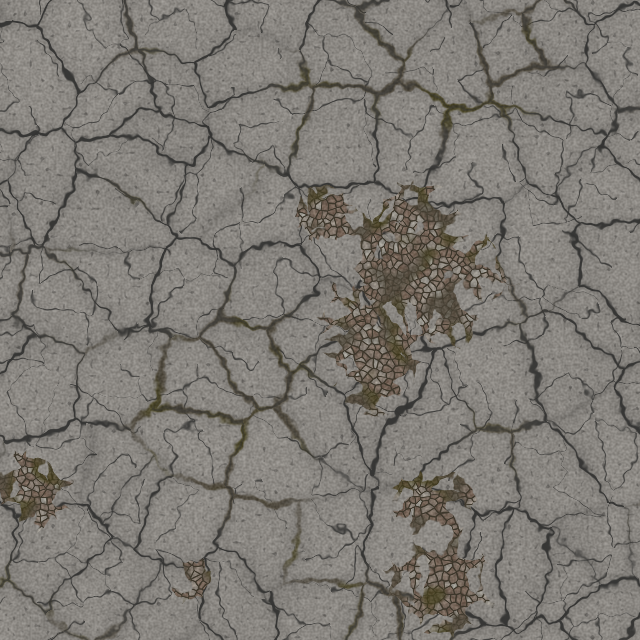
Reproduce this texture procedurally as a Shadertoy shader.

```glsl
// Weathered grey asphalt with jagged cracks, mossy seams and patches of broken rubble.

// Colours
const vec3 ASPHALT     = vec3(0.553, 0.540, 0.520);
const vec3 CRACK_DARK  = vec3(0.200, 0.200, 0.195);
const vec3 SEAM_BROWN  = vec3(0.300, 0.275, 0.225);
const vec3 MOSS        = vec3(0.270, 0.250, 0.120);
const vec3 PEBBLE_PALE = vec3(0.610, 0.600, 0.570);
const vec3 PEBBLE_WARM = vec3(0.460, 0.390, 0.340);
const vec3 PEBBLE_GAP  = vec3(0.240, 0.215, 0.170);

// Densities, in cells per canvas
const float SLAB_SCALE   = 8.5;
const float HAIR_SCALE   = 16.0;
const float CHUNK_SCALE  = 24.0;
const float PEBBLE_SCALE = 95.0;
const float GRAIN_SCALE  = 250.0;

// Widths and strengths, in canvas units
const float CRACK_WIDTH = 0.0021;
const float HAIR_WIDTH  = 0.0012;
const float SEAM_WIDTH  = 0.0065;
const float BEND        = 0.050;
const float JAG         = 0.007;
const float GRAIN       = 0.100;

// Rubble patches: centre and radius
const int PATCH_COUNT = 7;
const vec3 PATCHES[PATCH_COUNT] = vec3[](
    vec3(0.65, 0.58, 0.13), vec3(0.59, 0.45, 0.09), vec3(0.51, 0.66, 0.045),
    vec3(0.67, 0.21, 0.06), vec3(0.69, 0.08, 0.08), vec3(0.05, 0.23, 0.06),
    vec3(0.30, 0.10, 0.035));

vec2 hash2(vec2 p) {
    vec3 q = fract(p.xyx * vec3(0.1031, 0.1030, 0.0973));
    q += dot(q, q.yzx + 33.33);
    return fract((q.xx + q.yz) * q.zy);
}

float corner(vec2 cell, vec2 offset) {
    float angle = 6.2832 * hash2(cell).x;
    return dot(vec2(cos(angle), sin(angle)), offset);
}

float gradNoise(vec2 p) {
    vec2 i = floor(p), f = fract(p), e = vec2(1.0, 0.0);
    vec2 u = f * f * f * (f * (f * 6.0 - 15.0) + 10.0);
    return mix(mix(corner(i, f), corner(i + e.xy, f - e.xy), u.x),
               mix(corner(i + e.yx, f - e.yx), corner(i + e.xx, f - e.xx), u.x), u.y);
}

float fbm(vec2 p) {
    float sum = 0.0, amp = 0.6;
    for (int i = 0; i < 4; i++) {
        sum += amp * gradNoise(p);
        p = p * 2.03 + 17.3;
        amp *= 0.5;
    }
    return sum;
}

// Voronoi: centre distance, border distance, cell seed, border seed
vec4 cells(vec2 p) {
    vec2 base = floor(p), f = fract(p), nearCell = vec2(0.0), nearOff = vec2(0.0);
    float best = 9.0, border = 9.0, borderSeed = 0.0;
    for (int k = 0; k < 9; k++) {
        vec2 g = vec2(k % 3 - 1, k / 3 - 1);
        vec2 off = g + hash2(base + g) - f;
        float d = dot(off, off);
        if (d < best) { best = d; nearCell = g; nearOff = off; }
    }
    for (int k = 0; k < 25; k++) {
        vec2 g = nearCell + vec2(k % 5 - 2, k / 5 - 2);
        vec2 off = g + hash2(base + g) - f, diff = off - nearOff;
        if (dot(diff, diff) < 1e-5) continue;
        float d = dot(0.5 * (off + nearOff), normalize(diff));
        if (d < border) { border = d; borderSeed = hash2(2.0 * base + nearCell + g + 5.0).x; }
    }
    return vec4(sqrt(best), border, hash2(base + nearCell + 71.0).y, borderSeed);
}

void mainImage(out vec4 fragColor, in vec2 fragCoord) {
    float px = 1.0 / iResolution.y;
    vec2 uv = fragCoord * px;
    vec2 p = uv + BEND * vec2(fbm(uv * 7.0), fbm(uv * 7.0 + 40.0))
                + JAG * vec2(gradNoise(uv * 75.0), gradNoise(uv * 75.0 + 90.0));
    float rough = gradNoise(uv * 45.0 + 11.0);

    // Asphalt with blotches, fine grain and dark pits
    float grain = gradNoise(uv * GRAIN_SCALE) + 0.6 * gradNoise(uv * GRAIN_SCALE * 0.5 + 31.0);
    float pits = smoothstep(0.30, 0.55, gradNoise(uv * 115.0 + 7.0));
    vec3 col = ASPHALT * (1.0 + 0.06 * fbm(uv * 5.0 + 60.0) + 0.06 * fbm(uv * 30.0));
    col += GRAIN * grain - 0.13 * pits * vec3(1.0, 0.98, 0.94);

    // Hairline cracks on some of the small borders
    vec4 hair = cells(p * HAIR_SCALE + 20.0);
    float hairWidth = HAIR_WIDTH * (0.9 + 1.2 * rough) * smoothstep(0.45, 0.75, hair.w);
    float hairLine = 1.0 - smoothstep(hairWidth - px, hairWidth + px, hair.y / HAIR_SCALE);
    col = mix(col, CRACK_DARK, 0.85 * hairLine * step(0.45, hair.w));

    // Main cracks: stained rim, earthy seam, dark core
    vec4 slab = cells(p * SLAB_SCALE);
    float dist = slab.y / SLAB_SCALE;
    float mossy = smoothstep(-0.05, 0.30, gradNoise(uv * 4.0 + 3.0));
    float present = smoothstep(0.08, 0.22, slab.w);
    col *= 1.0 - 0.14 * exp(-dist * 110.0);
    float seamWidth = SEAM_WIDTH * mossy * (0.7 + 0.9 * rough);
    float seam = mossy * (1.0 - smoothstep(0.4 * seamWidth, seamWidth + 2.0 * px, dist));
    vec3 earth = mix(SEAM_BROWN, MOSS, smoothstep(-0.05, 0.35, gradNoise(uv * 14.0 + 50.0)));
    col = mix(col, earth + 0.10 * grain, 0.9 * seam);
    float crackWidth = CRACK_WIDTH * (0.55 + 0.7 * slab.w + 0.9 * rough);
    float crack = present * (1.0 - smoothstep(crackWidth - px, crackWidth + px, dist));
    col = mix(col, CRACK_DARK, crack * mix(0.95, 0.5, mossy));

    // Rubble eats inward from chunk borders, leaving islands of asphalt
    float decay = -1.0;
    for (int i = 0; i < PATCH_COUNT; i++)
        decay = max(decay, 1.0 - length(uv - PATCHES[i].xy) / PATCHES[i].z);
    decay += 0.9 * fbm(uv * 13.0 + 25.0);
    float depth = 0.028 * decay - cells(p * CHUNK_SCALE + 8.0).y / CHUNK_SCALE;
    float rubble = smoothstep(-0.0015, 0.0015, depth);
    vec4 stone = cells((uv + 0.3 * (p - uv)) * PEBBLE_SCALE);
    vec3 pebble = mix(PEBBLE_WARM, PEBBLE_PALE, stone.z * stone.z) * (1.08 - 0.3 * stone.x);
    pebble = mix(PEBBLE_GAP, pebble + 0.12 * grain, smoothstep(0.02, 0.16, stone.y));
    float growth = smoothstep(0.0, 0.35, gradNoise(uv * 22.0 + 77.0) + 0.12 - 8.0 * depth);
    pebble = mix(pebble, earth + 0.08 * grain, 0.75 * growth);
    col = mix(col, pebble, rubble);

    fragColor = vec4(clamp(col, 0.0, 1.0), 1.0);
}
```
